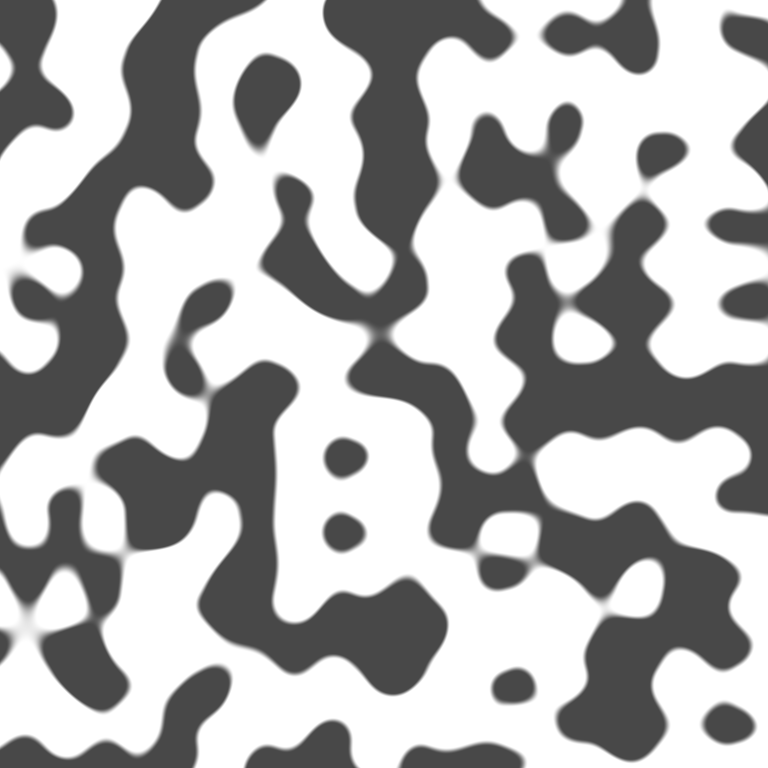
Give the GLSL for this texture, as a WebGL 2 fragment shader.

```glsl
#version 300 es
precision highp float;
precision highp int;
// Dark grey, soft-edged organic blobs on white, cut from gradient noise.

uniform vec2 u_resolution;
out vec4 fragColor;

const float TAU = 6.2831853;
const float CELLS = 10.0;         // noise cells across the canvas
const float THRESHOLD = -0.033;   // noise level where dark meets white
const float SOFTNESS = 0.039;     // half width of the edge, in noise units
const vec3 DARK = vec3(0.283);
const vec3 LIGHT = vec3(1.0);

// Integer hash of a lattice point, from 0 to 1
float hash(ivec2 p, uint seed) {
    uint h = uint(p.x) * 374761393u + uint(p.y) * 668265263u + seed * 974711u;
    h = (h ^ (h >> 15u)) * 2246822519u;
    h = (h ^ (h >> 13u)) * 3266489917u;
    h ^= h >> 16u;
    return float(h >> 8u) / 16777216.0;
}

// Dot product of a lattice point's random unit gradient and an offset
float slope(ivec2 corner, vec2 offset, uint seed) {
    float angle = TAU * hash(corner, seed);
    return dot(vec2(cos(angle), sin(angle)), offset);
}

// Gradient noise with quintic interpolation
float gradientNoise(vec2 p, uint seed) {
    ivec2 cell = ivec2(floor(p));
    vec2 f = fract(p);
    vec2 w = f * f * f * (f * (f * 6.0 - 15.0) + 10.0);
    float bottom = mix(slope(cell, f, seed),
                       slope(cell + ivec2(1, 0), f - vec2(1.0, 0.0), seed), w.x);
    float top = mix(slope(cell + ivec2(0, 1), f - vec2(0.0, 1.0), seed),
                    slope(cell + ivec2(1, 1), f - vec2(1.0, 1.0), seed), w.x);
    return mix(bottom, top, w.y);
}

// Soft step that never gets narrower than about a pixel
float softStep(float level, float halfWidth, float value) {
    float h = max(halfWidth, 0.75 * fwidth(value));
    return smoothstep(level - h, level + h, value);
}

void main() {
    vec2 uv = gl_FragCoord.xy / u_resolution;
    float field = gradientNoise(uv * CELLS + vec2(3.4, 7.7), 5u);
    float light = softStep(THRESHOLD, SOFTNESS, field);
    fragColor = vec4(mix(DARK, LIGHT, light), 1.0);
}
```
